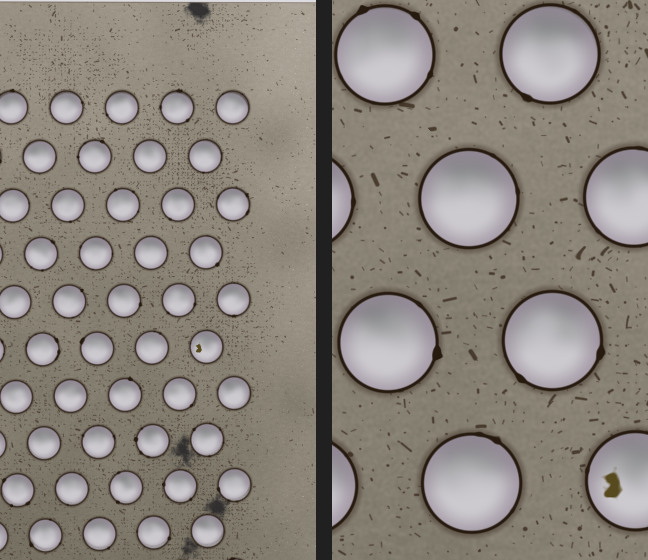
Left, the full canvas; right, a detail of the centre.
This texture is drawn by a WebGL 2 fragment shader. Its source:

```glsl
#version 300 es
precision highp float;
uniform vec2 u_resolution;
out vec4 fragColor;

const float RADIUS = 0.0535;
const vec3 PLATE_DARK = vec3(0.43, 0.41, 0.355);
const vec3 PLATE_LIGHT = vec3(0.66, 0.63, 0.58);
const vec3 SOOT = vec3(0.16, 0.155, 0.16);
const vec3 RUST = vec3(0.19, 0.13, 0.08);

// Burn marks: centre, radius, soot strength
const vec4 BURNS[8] = vec4[8](
  vec4(0.63, 0.025, 0.07, 1.0), vec4(0.21, 0.21, 0.09, 0.2),
  vec4(0.56, 0.48, 0.08, 0.2), vec4(0.64, 0.58, 0.06, 0.3),
  vec4(0.59, 1.43, 0.09, 0.75), vec4(0.69, 1.60, 0.07, 0.8),
  vec4(0.60, 1.735, 0.06, 0.7), vec4(0.70, 1.00, 0.08, 0.1));

vec2 hash2(vec2 p) {
  vec3 q = fract(p.xyx * vec3(0.1031, 0.1030, 0.0973));
  q += dot(q, q.yzx + 33.33);
  return fract((q.xx + q.yz) * q.zy);
}

float corner(vec2 id, vec2 f) { return dot(hash2(id) * 2.0 - 1.0, f); }

float gradNoise(vec2 p) {
  vec2 i = floor(p), f = p - i, u = f * f * (3.0 - 2.0 * f), e = vec2(1, 0);
  return mix(mix(corner(i, f), corner(i + e, f - e), u.x),
             mix(corner(i + e.yx, f - e.yx), corner(i + 1.0, f - 1.0), u.x), u.y);
}

float fbm(vec2 p) {
  float sum = 0.0, amp = 1.0;
  for (int i = 0; i < 4; i++) {
    sum += amp * gradNoise(p);
    p = mat2(1.6, 1.2, -1.2, 1.6) * p + 7.3;
    amp *= 0.55;
  }
  return sum;
}

float blob(vec2 p, vec2 c, float r) {
  vec2 d = (p - c) / r;
  return exp(-dot(d, d));
}

// Short dark scratches, one per grid cell, leaning along an angle
float flakes(vec2 p, float scale, float density, float angle, float px) {
  vec2 q = p * scale, id = floor(q);
  vec2 h = hash2(id + scale), g = hash2(id + 57.0 + scale);
  float a = angle + (g.x - 0.5) * 2.0;
  vec2 d = q - id - 0.32 - 0.36 * h;
  d = mat2(cos(a), -sin(a), sin(a), cos(a)) * d;
  float len = 0.26 * g.y * g.y;
  float dist = length(vec2(max(abs(d.x) - len, 0.0), d.y)) - 0.03 - 0.06 * h.y;
  float aa = px * scale;
  return smoothstep(aa, -aa, dist) * step(fract(h.x * 17.0 + g.y * 5.0), density);
}

// Nearest hole in the staggered, slightly tilted rows: centre, row, column
vec4 nearestHole(vec2 p) {
  vec4 best = vec4(9.0);
  for (int i = 0; i < 11; i++) {
    float r = float(i), pitch = 0.1752 - 0.00044 * r;
    float right = 0.7361 + 0.0008 * r - 0.5 * pitch * mod(r, 2.0);
    float k = min(round((p.x - right) / pitch), 0.0);
    float x = right + k * pitch;
    vec2 c = vec2(x, 0.340 + 0.1556 * r - 0.00065 * r * r + (0.394 - x) * 0.003 * r);
    if (distance(p, c) < distance(p, best.xy)) best = vec4(c, r, k);
  }
  return best;
}

vec3 plate(vec2 p, float px) {
  float tone = 0.76 - 0.33 * p.y + 0.28 * smoothstep(0.6, 1.0, p.x) + 0.16 * fbm(p * 4.0);
  tone -= 0.3 * blob(p, vec2(0.87, 0.44), 0.08) + 0.25 * blob(p, vec2(0.93, 0.77), 0.1)
        + 0.2 * blob(p, vec2(0.95, 1.27), 0.08);
  tone += 0.16 * gradNoise(p * 210.0) + 0.12 * gradNoise(p * vec2(60.0, 110.0));
  tone += 0.5 * smoothstep(0.3, 0.6, gradNoise(p * 160.0)) * smoothstep(0.75, 1.0, p.x);
  vec3 col = mix(PLATE_DARK, PLATE_LIGHT, tone);

  // Burns gather soot and fan the flakes outwards
  float soot = 0.0, spread = 0.0, rough = fbm(p * 32.0);
  vec2 flow = vec2(0.3, 0.2);
  for (int i = 0; i < 8; i++) {
    vec4 b = BURNS[i];
    float w = blob(p, b.xy, b.z * 1.5);
    spread += w;
    flow += w * 3.0 * normalize(p - b.xy + 1e-4);
    soot = max(soot, b.w * blob(p, b.xy, b.z * 0.65));
  }
  float angle = atan(flow.y, flow.x);
  float holed = smoothstep(0.88, 0.7, p.x) * smoothstep(0.1, 0.4, p.y);
  float density = 0.04 + 0.2 * holed + 0.5 * spread + 0.2 * gradNoise(p * 9.0);
  float marks = max(flakes(p, 38.0, density * 0.5, angle, px), flakes(p + 3.1, 64.0, density, angle, px));
  marks = max(marks, 0.8 * flakes(p + 5.7, 100.0, density, angle, px));
  col = mix(col, RUST, marks * 0.72);
  return mix(col, SOOT, 0.9 * smoothstep(0.25, 0.8, soot + rough * 0.5 * smoothstep(0.05, 0.4, soot)));
}

// Pale backdrop through the hole plus the visible side wall
vec3 holeInside(vec2 q, vec4 hole, float px) {
  float cloud = gradNoise(q * 1.4 + hole.zw * 3.7);
  vec3 col = mix(vec3(0.50, 0.51, 0.51), vec3(0.80, 0.79, 0.81), smoothstep(-1.0, 0.35, q.y + 0.5 * cloud));
  col = mix(col, vec3(0.59, 0.54, 0.60), 0.7 * smoothstep(0.45, 1.0, length(q - vec2(-0.05, 0.05))));
  vec2 shift = (vec2(0.38, 0.88) - hole.xy) * 0.32;
  float wall = smoothstep(-0.05, 0.09, length(q - shift) - 1.0);
  vec3 wallCol = mix(vec3(0.36, 0.33, 0.31), vec3(0.61, 0.59, 0.60), smoothstep(-0.2, 0.8, q.y));
  col = mix(col, wallCol + 0.1 * gradNoise(q * 14.0), wall * 0.85);
  // A crumb of debris left in one hole
  float crumb = length((q + vec2(0.45, -0.1)) * vec2(1.0, 0.7)) + 0.25 * gradNoise(q * 6.0) - 0.14;
  float here = step(abs(hole.z - 5.0) + abs(hole.w), 0.5);
  return mix(col, vec3(0.34, 0.29, 0.12), here * smoothstep(0.06, -0.03, crumb));
}

void main() {
  float px = 1.0 / u_resolution.x;
  vec2 p = vec2(gl_FragCoord.x, u_resolution.y - gl_FragCoord.y) * px;
  vec4 hole = nearestHole(p);
  vec2 q = (p - hole.xy) / RADIUS;
  float dist = (length(q) - 1.0) * RADIUS;
  vec3 col = plate(p, px);

  // Burnt rim with ragged burrs
  float burr = smoothstep(0.2, 0.55, gradNoise(normalize(q + 1e-5) * 2.3 + hole.zw * 5.3));
  float ragged = 0.003 * gradNoise(p * 140.0);
  col = mix(col, RUST, 0.35 * smoothstep(0.008, 0.0, dist));
  col = mix(col, RUST * 0.8, smoothstep(px, -px, dist - burr * (0.006 + ragged * 2.0)));
  float inner = dist + 0.0033 + burr * (0.003 + ragged);
  col = mix(col, holeInside(q, hole, px), smoothstep(px, -px, inner));

  // Bright strip beyond the top edge of the plate
  float edge = p.y - 0.005 - 0.003 * p.x;
  col = mix(col, RUST * 1.6, 0.7 * smoothstep(0.004, 0.0, edge));
  col = mix(col, vec3(0.86, 0.86, 0.88), smoothstep(px, -px, edge));
  fragColor = vec4(clamp(col, 0.0, 1.0), 1.0);
}
```
